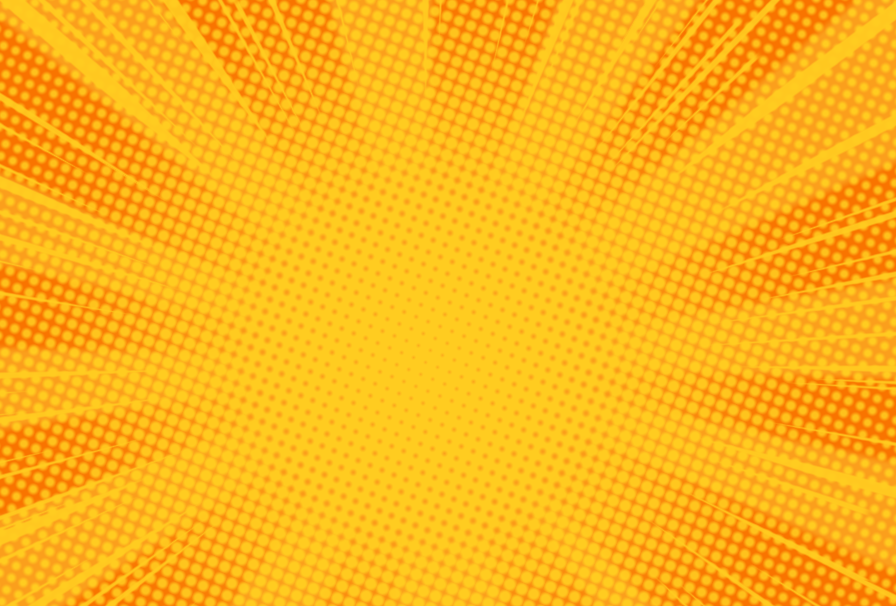
Give the GLSL for this background, as a Shadertoy shader.

```glsl
const vec3 YELLOW = vec3(1.0, 0.8, 0.125);
const vec3 AMBER = vec3(0.985, 0.625, 0.11);
const vec3 ORANGE = vec3(0.975, 0.455, 0.0);
const vec2 FOCUS = vec2(-0.037, -0.098);
const float TAU = 6.2831853;
const float DOT_PITCH = 0.0213;

// Dark wedges: first and last angle in degrees
const vec2 WEDGES[12] = vec2[12](
    vec2(10, 23), vec2(40, 53), vec2(70, 89), vec2(105, 126),
    vec2(141, 156), vec2(167, 178), vec2(189, 200), vec2(214, 231),
    vec2(246, 263), vec2(288, 305), vec2(313, 336), vec2(348, 358));

// Broad rays: angle in degrees, half width in degrees, inner radius
const vec3 RAYS[16] = vec3[16](
    vec3(27.3, 0.5, 0.52), vec3(36.8, 0.7, 0.48), vec3(58, 0.4, 0.44),
    vec3(68.5, 0.5, 0.40), vec3(90, 0.4, 0.42), vec3(125.2, 0.6, 0.42),
    vec3(138.8, 0.8, 0.44), vec3(157, 0.5, 0.46), vec3(202.5, 0.6, 0.48),
    vec3(212, 0.4, 0.42), vec3(344.5, 0.5, 0.45), vec3(17.5, 0.3, 0.46),
    vec3(359.2, 0.3, 0.5), vec3(46, 0.3, 0.42), vec3(148, 0.3, 0.5),
    vec3(113, 0.3, 0.42));

float hash(vec2 p) {
    vec3 q = fract(vec3(p.xyx) * 0.1031);
    q += dot(q, q.yzx + 33.33);
    return fract((q.x + q.y) * q.z);
}

// Coverage of the inside of a signed distance
float cover(float dist, float blur) {
    return 1.0 - smoothstep(-blur, blur, dist);
}

// Shortest separation between two angles
float angleGap(float a, float b) {
    return abs(mod(a - b + 0.5 * TAU, TAU) - 0.5 * TAU);
}

float wedgeMask(float angle, float radius, float blur) {
    float mask = 0.0;
    for (int i = 0; i < 12; i++) {
        vec2 span = radians(WEDGES[i]);
        float gap = angleGap(angle, 0.5 * (span.x + span.y));
        mask = max(mask, cover((gap - 0.5 * (span.y - span.x)) * radius, blur));
    }
    return mask;
}

// Tapered ray that widens outward from its inner radius
float rayMask(float gap, float radius, float halfWidth, float inner, float blur) {
    float taper = smoothstep(inner - 0.05, inner + 0.3, radius);
    return cover(gap * radius - halfWidth * taper, blur) * smoothstep(0.0, 0.06, radius - inner);
}

float broadRays(float angle, float radius, float blur) {
    float mask = 0.0;
    for (int i = 0; i < 16; i++) {
        float gap = angleGap(angle, radians(RAYS[i].x));
        mask = max(mask, rayMask(gap, radius, radians(RAYS[i].y), RAYS[i].z, blur));
    }
    return mask;
}

// One scattered thin streak per angular cell
float thinStreaks(float angle, float radius, float count, float seed, float blur) {
    float turn = angle / TAU * count;
    float cell = mod(floor(turn), count);
    float offset = mix(0.25, 0.75, hash(vec2(cell, seed)));
    float inner = mix(0.4, 0.66, hash(vec2(cell, seed + 7.0)));
    float outer = inner + mix(0.16, 0.9, hash(vec2(cell, seed + 13.0)));
    float halfWidth = mix(0.0025, 0.005, hash(vec2(cell, seed + 19.0)));
    float present = step(0.4, hash(vec2(cell, seed + 29.0)));
    float gap = abs(fract(turn) - offset) * TAU / count;
    return present * rayMask(gap, radius, halfWidth, inner, blur) * cover(radius - outer, 0.01);
}

// Tilted halftone: separate dots outside, round gaps near the focus
float halftone(vec2 p, float radius, float tilt, float blur) {
    float c = cos(tilt), s = sin(tilt);
    vec2 grid = mat2(c, s, -s, c) * p / DOT_PITCH;
    float edge = blur / DOT_PITCH;
    float dotSize = mix(0.67, 0.32, clamp(radius / 0.75, 0.0, 1.0));
    float gapSize = mix(0.04, 0.32, clamp(radius / 0.42, 0.0, 1.0));
    float dots = cover(length(fract(grid) - 0.5) - dotSize, edge);
    float gaps = cover(length(fract(grid + 0.5) - 0.5) - gapSize, edge);
    return mix(1.0 - gaps, dots, smoothstep(0.25, 0.42, radius));
}

void mainImage(out vec4 fragColor, in vec2 fragCoord) {
    float pixel = 1.0 / iResolution.y;
    vec2 p = (fragCoord - 0.5 * iResolution.xy) * pixel - FOCUS;
    float radius = length(p);
    float angle = mod(atan(p.y, p.x), TAU);

    // Wedges fade in away from the focus
    float dark = wedgeMask(angle, radius, 0.009) * smoothstep(0.2, 0.66, radius);
    vec3 color = mix(AMBER, ORANGE, dark);

    // Dots, then solid rays on top
    float dots = halftone(p, radius, radians(22.0), max(pixel, 0.0042));
    color = mix(color, YELLOW, dots * mix(1.0, 0.88, dark));
    float rays = broadRays(angle, radius, 1.3 * pixel);
    rays = max(rays, thinStreaks(angle, radius, 64.0, 3.0, 1.3 * pixel));
    rays = max(rays, thinStreaks(angle, radius, 47.0, 41.0, 1.3 * pixel));
    color = mix(color, YELLOW, rays * 0.9);

    fragColor = vec4(color, 1.0);
}
```
